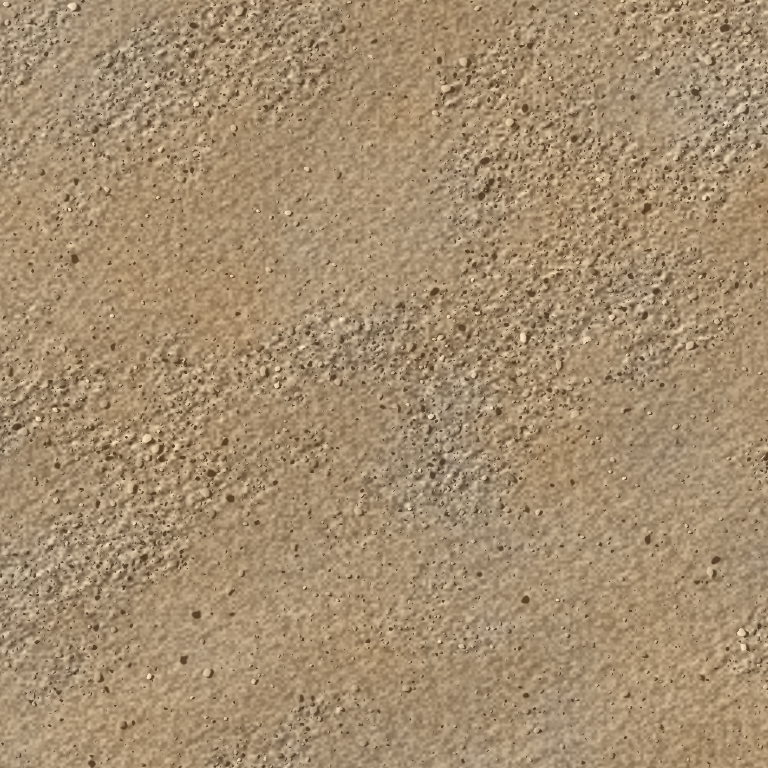
This texture is drawn by a three.js fragment shader. Its source:

```glsl
// Dry sandy ground: fine grain and slanted relief lit from the left,
// with crumbly grey-brown patches where small stones and pits gather.
// Layered value noise makes the soil; jittered cells place the stones.

#define SAND_COLOR vec3(0.665, 0.573, 0.452)
#define GRAIN_SCALE 250.0
#define GRAIN_CONTRAST 0.24
#define RELIEF_SCALE 105.0
#define RELIEF_CONTRAST 0.23
#define PATCH_SCALE 8.0
#define STONE_SCALE 46.0
#define STONE_LAYERS 3
#define SHADOW_TONE -0.37
#define SLANT 0.5

varying vec2 vUv;

float hash(vec2 p) {
  return fract(sin(dot(p, vec2(127.1, 311.7))) * 43758.5453);
}

vec2 hash2(vec2 p) {
  return vec2(hash(p), hash(p + 57.3));
}

mat2 rotation(float angle) {
  float c = cos(angle), s = sin(angle);
  return mat2(c, -s, s, c);
}

float noise(vec2 p) {
  vec2 cell = floor(p), f = fract(p);
  f = f * f * (3.0 - 2.0 * f);
  float low = mix(hash(cell), hash(cell + vec2(1.0, 0.0)), f.x);
  float high = mix(hash(cell + vec2(0.0, 1.0)), hash(cell + vec2(1.0)), f.x);
  return mix(low, high, f.y);
}

float fbm(vec2 p) {
  float sum = 0.0, weight = 0.5;
  for (int i = 0; i < 4; i++) {
    sum += weight * noise(p);
    p = rotation(0.6) * p * 2.1 + 13.7;
    weight *= 0.5;
  }
  return sum / 0.9375;
}

// Height of the crumbled soil, stretched along the slant
float soilHeight(vec2 p) {
  vec2 q = p * vec2(0.75, 1.2);
  return 0.6 * noise(q) + 0.4 * noise(q * 1.9 + 31.0);
}

// Lays one grid of stones and pits over the tone of the soil
float addStones(float tone, vec2 p, float crumble, float seed) {
  vec2 cell = floor(p);
  vec2 wobble = 0.16 * (vec2(noise(p * 4.0), noise(p * 4.0 + 9.0)) - 0.5);
  float shadow = 0.0, body = 0.0, bodyTone = 0.0;
  for (int y = -1; y <= 1; y++) {
    for (int x = -1; x <= 1; x++) {
      vec2 id = cell + vec2(float(x), float(y));
      vec2 key = id + seed;
      float present = step(hash(key + 7.7), mix(0.10, 0.62, crumble));
      float kind = hash(key + 19.1);
      float size = hash(key + 3.9);
      float radius = mix(0.10, 0.30, size * size);
      mat2 turn = rotation(SLANT + 2.4 * (hash(key + 41.3) - 0.5));
      vec2 offset = p - id - 0.15 - 0.7 * hash2(key) + wobble;

      // Shadow falls to the right; pits have no stone over them
      vec2 shadowOffset = offset - radius * vec2(0.75, -0.35);
      float rim = length(turn * shadowOffset * vec2(1.0, 1.35)) - radius;
      shadow = max(shadow, present * (1.0 - smoothstep(-0.10, 0.08, rim)));

      float edge = length(turn * offset * vec2(1.0, 1.3)) - radius;
      float stone = present * step(kind, 0.68) * (1.0 - smoothstep(-0.08, 0.07, edge));
      if (stone > body) {
        body = stone;
        bodyTone = mix(-0.04, 0.17, hash(key + 23.5)) + 0.18 * step(0.95, size);
        bodyTone -= 0.10 * offset.x / radius;
      }
    }
  }
  tone = mix(tone, SHADOW_TONE, 0.85 * shadow);
  return mix(tone, bodyTone, 0.85 * body);
}

void main() {
  vec2 slanted = rotation(SLANT) * vUv;

  // Broad patches decide where the ground is crumbly
  float patchField = fbm(slanted * PATCH_SCALE * vec2(0.75, 1.2) + 4.3);
  float crumble = smoothstep(0.47, 0.72, patchField);
  float broad = fbm(slanted * vec2(4.0, 9.0) + 21.0) - 0.5;

  // Fine grain and directional relief
  float grain = noise(vUv * GRAIN_SCALE) - 0.5;
  vec2 soil = slanted * RELIEF_SCALE;
  vec2 lightStep = rotation(SLANT) * vec2(-0.45, 0.25);
  float relief = soilHeight(soil) - soilHeight(soil - lightStep);
  float tone = 0.10 * broad + GRAIN_CONTRAST * grain * (0.75 + 0.5 * crumble);
  tone += RELIEF_CONTRAST * relief * (0.8 + 1.2 * crumble);

  // Stones from the smallest chips up to the largest crumbs
  for (int i = 0; i < STONE_LAYERS; i++) {
    float layer = float(STONE_LAYERS - 1 - i);
    float scale = STONE_SCALE * pow(1.6, layer);
    tone = addStones(tone, vUv * scale, crumble, 17.0 * layer);
  }

  // Smooth soil is warmer, crumbly patches greyer
  float warmth = 0.10 * (fbm(vUv * 7.0 + 50.0) - 0.5) - 0.02 * crumble;
  vec3 color = SAND_COLOR + tone * vec3(1.0, 1.0, 0.95);
  color += warmth * vec3(0.5, 0.0, -0.6);
  gl_FragColor = vec4(clamp(color, 0.0, 1.0), 1.0);
}
```
